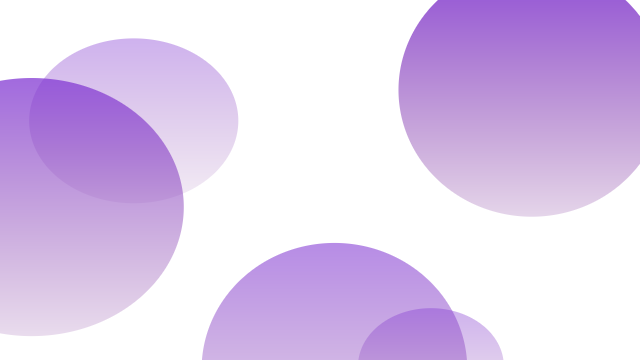
Reproduce this background procedurally as a Shadertoy shader.

```glsl
// Five translucent violet ellipses float on a white ground.
// Each is an ellipse distance function filled with ink whose opacity fades
// from top to bottom, so overlaps deepen by ordinary alpha blending.

const vec3 PAPER = vec3(1.0);
const vec3 INK_TOP = vec3(0.51, 0.22, 0.83);
const vec3 INK_BOTTOM = vec3(0.50, 0.20, 0.60);
const float BOTTOM_FADE = 0.23;   // opacity left at the foot of an ellipse

// Ellipses in units of canvas height: centre.xy, radii.xy
const int COUNT = 5;
const vec4 ELLIPSES[COUNT] = vec4[COUNT](
    vec4(0.3715, 0.6644, 0.2905, 0.2290),
    vec4(0.0880, 0.4248, 0.4225, 0.3585),
    vec4(1.4769, 0.7500, 0.3700, 0.3520),
    vec4(0.9290, -0.0255, 0.3690, 0.3507),
    vec4(1.1970, -0.0170, 0.2025, 0.1610));
const float OPACITY[COUNT] = float[COUNT](0.39, 0.75, 0.90, 0.58, 0.39);

// Approximate signed distance to an axis-aligned ellipse
float ellipseDistance(vec2 p, vec2 radii) {
    float k = length(p / radii);
    float slope = length(p / (radii * radii));
    return k * (k - 1.0) / max(slope, 1e-4);
}

// Blend one faded ellipse over the colour beneath it
vec3 paintEllipse(vec3 under, vec2 p, vec4 shape, float opacity, float pixel) {
    vec2 q = p - shape.xy;
    float coverage = clamp(0.5 - ellipseDistance(q, shape.zw) / pixel, 0.0, 1.0);
    float fall = clamp(0.5 - 0.5 * q.y / shape.w, 0.0, 1.0);
    vec3 ink = mix(INK_TOP, INK_BOTTOM, fall);
    float alpha = opacity * mix(1.0, BOTTOM_FADE, fall);
    return mix(under, ink, alpha * coverage);
}

void mainImage(out vec4 fragColor, in vec2 fragCoord) {
    vec2 p = fragCoord / iResolution.y;
    float pixel = 1.0 / iResolution.y;

    // Layers from back to front
    vec3 color = PAPER;
    for (int i = 0; i < COUNT; i++) {
        color = paintEllipse(color, p, ELLIPSES[i], OPACITY[i], pixel);
    }
    fragColor = vec4(color, 1.0);
}
```
